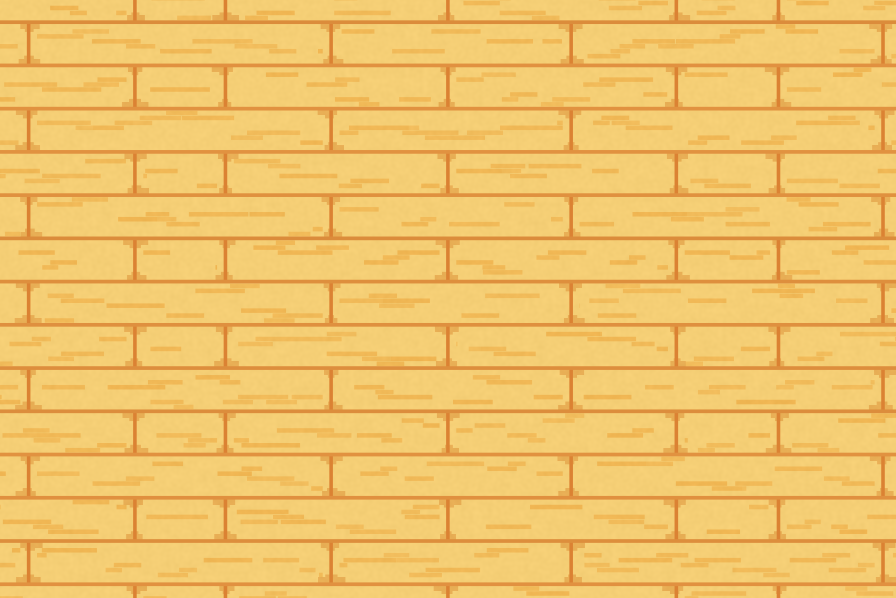
Write a WebGL 2 fragment shader that draws this texture.

```glsl
#version 300 es
precision highp float;
// Pale wooden planks in staggered rows, with orange seams and short grain streaks.

uniform vec2 u_resolution;
out vec4 outColor;

// Lengths are fractions of the canvas height.
const float ROW_PITCH = 0.0723;
const float FIRST_SEAM = 0.0371;      // below the top edge
const float SEAM_HALF = 0.0031;
const float JOINT_HALF = 0.0030;
const float LANES = 8.0;              // grain lanes in each plank
const float LANE = (ROW_PITCH - 2.0 * SEAM_HALF) / LANES;
const float STREAK_CELL = 0.082;
const float STREAK_MIN = 0.022;       // half lengths
const float STREAK_MAX = 0.052;
const float JOINT_MARGIN = 0.014;
const float SATELLITE_CHANCE = 0.7;
const float CORNER_LENGTH = 0.024;
const float MOTTLE = 0.016;

const vec3 WOOD = vec3(0.96, 0.81, 0.46);
const vec3 GRAIN = vec3(0.94, 0.71, 0.32);
const vec3 CORNER = vec3(0.90, 0.66, 0.31);
const vec3 SEAM = vec3(0.87, 0.56, 0.24);
const vec3 JOINT = vec3(0.86, 0.51, 0.20);

// Joint positions of the two alternating rows.
const float JOINTS_ODD[5] = float[](0.2256, 0.3770, 0.7490, 1.1310, 1.3018);
const float JOINTS_EVEN[5] = float[](0.0479, 0.5537, 0.9551, 1.4766, 1.9);

float hash(vec2 p) {
    vec3 q = fract(vec3(p.xyx) * vec3(0.1031, 0.1030, 0.0973));
    q += dot(q, q.yzx + 33.33);
    return fract((q.x + q.y) * q.z);
}

float gradientDot(vec2 cell, vec2 offset) {
    float angle = 6.2832 * hash(cell);
    return dot(vec2(cos(angle), sin(angle)), offset);
}

float gradientNoise(vec2 p) {
    vec2 i = floor(p), f = fract(p);
    vec2 u = f * f * (3.0 - 2.0 * f);
    vec2 e = vec2(0.0, 1.0);
    return mix(mix(gradientDot(i, f), gradientDot(i + e.yx, f - e.yx), u.x),
               mix(gradientDot(i + e, f - e), gradientDot(i + 1.0, f - 1.0), u.x), u.y);
}

// Signed offset from the nearest joint of a row.
float jointOffset(float x, float row) {
    float nearest = 9.0;
    for (int i = 0; i < 5; i++) {
        float joint = mod(row, 2.0) > 0.5 ? JOINTS_ODD[i] : JOINTS_EVEN[i];
        if (abs(x - joint) < abs(nearest)) nearest = x - joint;
    }
    return nearest;
}

float cover(float dist, float pixel) {
    return clamp(0.5 - dist / pixel, 0.0, 1.0);
}

// One flat dash, shortened so that it stays clear of the joints.
float dash(vec2 p, float x, float lane, float halfLength, float row, float pixel) {
    float room = abs(jointOffset(x, row)) - JOINT_MARGIN;
    float y = SEAM_HALF + (lane + 0.5) * LANE;
    float ends = cover(abs(p.x - x) - min(halfLength, room), pixel);
    return ends * cover(abs(p.y - y) - 0.46 * LANE, pixel);
}

// Scattered streaks, most with a shorter neighbour in the next lane.
float grain(vec2 p, float row, float pixel) {
    float amount = 0.0;
    float here = floor(p.x / STREAK_CELL);
    for (float i = -2.0; i <= 2.0; i++) {
        vec2 id = vec2(here + i + 20.0, row + 40.0);
        float x = (here + i + 0.15 + 0.7 * hash(id)) * STREAK_CELL;
        float halfLength = mix(STREAK_MIN, STREAK_MAX, hash(id + 71.0));
        float lane = 1.0 + mod(2.0 * id.x + floor(3.0 * hash(id + 133.0)) + 3.0 * row, 6.0);
        float tone = mix(0.75, 1.0, hash(id + 211.0));
        amount = max(amount, tone * dash(p, x, lane, halfLength, row, pixel));
        if (hash(id + 307.0) < SATELLITE_CHANCE) {
            float side = hash(id + 401.0) < 0.5 ? -1.0 : 1.0;
            float step = hash(id + 509.0) < 0.5 ? -1.0 : 1.0;
            float satellite = dash(p, x + side * halfLength, lane + step, 0.6 * halfLength, row, pixel);
            amount = max(amount, 0.9 * tone * satellite);
        }
    }
    return amount;
}

// Stepped dark marks where a joint meets the seams.
float corners(vec2 p, float offset, float row, float pixel) {
    float depth = min(p.y, ROW_PITCH - p.y) - SEAM_HALF;
    float level = floor(max(depth, 0.0) / LANE);
    float joint = floor((p.x - offset) * 50.0 + 0.5);
    vec2 id = vec2(joint + 60.0 * step(0.0, offset), row + 40.0 + 90.0 * step(0.5 * ROW_PITCH, p.y));
    float reach = CORNER_LENGTH * mix(0.4, 1.0, hash(id)) * (1.0 - 0.55 * level);
    return cover(abs(offset) - reach, pixel) * cover(depth - 1.6 * LANE, pixel);
}

void main() {
    vec2 p = gl_FragCoord.xy / u_resolution.y;
    float pixel = 1.0 / u_resolution.y;

    // Row coordinates: y runs down from the seam above.
    float down = 1.0 - p.y - FIRST_SEAM;
    float row = floor(down / ROW_PITCH);
    vec2 plank = vec2(p.x, down - row * ROW_PITCH);
    float offset = jointOffset(p.x, row);

    vec3 color = mix(WOOD, GRAIN, grain(plank, row, pixel));
    color = mix(color, CORNER, 0.85 * corners(plank, offset, row, pixel));
    color += MOTTLE * (gradientNoise(p * 130.0) + 0.7 * gradientNoise(p * 47.0));

    // Joints first, then the seams across them.
    color = mix(color, JOINT, cover(abs(offset) - JOINT_HALF, pixel));
    float seamId = floor(down / ROW_PITCH + 0.5);
    vec3 seamColor = SEAM + 0.025 * (hash(vec2(seamId + 9.0, 5.0)) - 0.5);
    float seamDistance = min(plank.y, ROW_PITCH - plank.y);
    color = mix(color, seamColor, cover(seamDistance - SEAM_HALF, pixel));

    outColor = vec4(color, 1.0);
}
```
